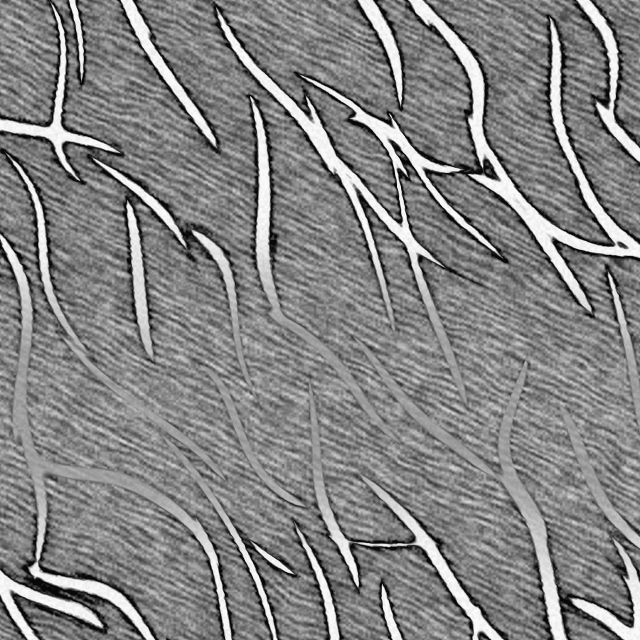
Give the GLSL for this texture, as a WebGL 1 fragment shader.

```glsl
precision highp float;
// Pale tapering veins with dark halos over fine slanted ripples, fading in a calm band.
uniform vec2 u_resolution;

const float VEIN_ANGLE = -1.04;              // main veins, steep
const float LINK_ANGLE = -0.58;              // linking veins, flatter
const vec2 VEIN_CELL = vec2(0.10, 0.29);     // spacing across and along
const vec2 LINK_CELL = vec2(0.17, 0.30);
const float VEIN_WIDTH = 0.0092;             // largest half width
const float VEIN_SHARE = 0.92;
const float LINK_SHARE = 0.55;
const float JOIN = 0.013;                    // softness of junctions
const float WARP = 0.085;
const float EDGE = 0.0019;
const float RIPPLE_ANGLE = -0.46;
const float RIPPLE_COUNT = 80.0;
const float RIPPLE_CONTRAST = 0.225;
const float GRAIN_CONTRAST = 0.2;
const float CALM_HEIGHT = 0.36;              // centre of the faint band
const float GROUND_CALM = 0.545;
const float GROUND_STRONG = 0.525;
const float VEIN_FAINT = 0.62;
const float VEIN_BRIGHT = 0.96;

float hash(vec2 p) {
  vec3 q = fract(vec3(p.xyx) * 0.1031);
  q += dot(q, q.yzx + 33.33);
  return fract((q.x + q.y) * q.z);
}

float noise(vec2 p) {
  vec2 i = floor(p);
  vec2 f = fract(p);
  f = f * f * f * (f * (f * 6.0 - 15.0) + 10.0);
  float low = mix(hash(i), hash(i + vec2(1.0, 0.0)), f.x);
  float high = mix(hash(i + vec2(0.0, 1.0)), hash(i + 1.0), f.x);
  return mix(low, high, f.y);
}

float smoothMin(float a, float b, float k) {
  float h = max(k - abs(a - b), 0.0) / k;
  return min(a, b) - h * h * k * 0.25;
}

// Coordinates as (across, along) a direction.
vec2 toFrame(vec2 p, float angle) {
  vec2 along = vec2(cos(angle), sin(angle));
  return vec2(dot(p, vec2(-along.y, along.x)), dot(p, along));
}

// Distance to one bent strand with pointed ends, centred on the origin.
float strand(vec2 q, vec2 id) {
  float halfLength = mix(0.12, 0.22, hash(id + 11.3));
  float tilt = 0.14 * (hash(id + 23.7) - 0.5);
  float bend = 0.056 * (hash(id + 37.1) - 0.5);
  float phase = 6.28 * hash(id + 41.9);
  float t = q.y / halfLength;
  float tc = clamp(t, -1.0, 1.0);
  float swing = 2.7 * tc + phase;
  float centre = tilt * tc + bend * sin(swing);
  float slope = (tilt + 2.7 * bend * cos(swing)) / halfLength;
  float side = (q.x - centre) * inversesqrt(1.0 + slope * slope);
  float lean = 1.0 + 0.6 * tc * (hash(id + 53.3) - 0.5);
  float width = VEIN_WIDTH * mix(0.65, 1.1, hash(id + 67.7)) * lean;
  width *= pow(max(1.0 - tc * tc, 0.0), 0.5);
  float tip = 0.0005 + 0.007 * pow(abs(tc), 14.0);
  return length(vec2(side, (t - tc) * halfLength)) - width + tip;
}

// Joined distance to strands scattered on a staggered grid.
float veinField(vec2 q, vec2 cell, float share, float seed) {
  vec2 home = floor(q / cell);
  float d = 1.0;
  for (int i = -2; i <= 2; i++) {
    for (int j = -1; j <= 1; j++) {
      vec2 id = home + vec2(float(i), float(j));
      vec2 key = id + seed;
      vec2 jitter = vec2(hash(key + 3.1), hash(key + 7.9)) - 0.5;
      float stagger = 0.5 * mod(id.x, 2.0) - 0.25;
      vec2 centre = (id + 0.5 + jitter * vec2(0.5, 0.3) + vec2(0.0, stagger)) * cell;
      float missing = step(share, hash(key + 79.3));
      d = smoothMin(d, strand(q - centre, key) + missing, JOIN);
    }
  }
  return d;
}

// Broken slanted ridges, roughly -1 to 1.
float ripples(vec2 p) {
  vec2 q = toFrame(p, RIPPLE_ANGLE);
  float phase = q.x * RIPPLE_COUNT + 1.3 * noise(q.yx * vec2(13.0, 18.0));
  phase += 0.45 * noise(q.yx * vec2(34.0, 40.0) + 17.0);
  float ridge = sin(6.2832 * phase) * mix(0.3, 1.0, noise(q.yx * vec2(22.0, 60.0) + 9.0));
  float streak = noise(q.yx * vec2(50.0, 190.0) + 31.0) - 0.5;
  return 0.62 * ridge + 1.0 * streak;
}

void main() {
  vec2 p = gl_FragCoord.xy / u_resolution.y;

  // Strength is low in the calm band and full above and below it.
  float away = abs(p.y - CALM_HEIGHT) + 0.13 * (noise(p * 4.5 + 60.0) - 0.5);
  float strength = smoothstep(0.06, 0.26, away);
  float ripple = ripples(p);
  float grain = noise(p * 260.0) - 0.5;

  // Veins and links, merged with slightly rough edges.
  vec2 bent = p + WARP * (vec2(noise(p * 4.0 + 5.0), noise(p * 4.0 + 45.0)) - 0.5) + 4.0;
  float d = veinField(toFrame(bent, VEIN_ANGLE), VEIN_CELL, VEIN_SHARE, 100.0);
  float links = veinField(toFrame(bent, LINK_ANGLE), LINK_CELL, LINK_SHARE, 300.0);
  d = smoothMin(d, links + 0.04 * (1.0 - strength), JOIN);
  d += 0.0012 * ripple + 0.0014 * grain;

  // Rippled ground, darkened beside the veins.
  float ground = mix(GROUND_CALM, GROUND_STRONG, strength);
  ground += RIPPLE_CONTRAST * ripple + GRAIN_CONTRAST * grain;
  float outside = max(d, 0.0);
  float rim = 1.0 - smoothstep(0.001, 0.0085, outside);
  ground -= mix(0.10, 0.46, strength) * rim;
  ground -= 0.10 * strength * exp(-outside / 0.022);

  // Vein bodies, greyer deep inside wide junctions.
  float body = mix(VEIN_FAINT, VEIN_BRIGHT, strength);
  body -= 0.26 * smoothstep(0.008, 0.015, -d) + 0.06 * (1.0 - strength) * ripple;
  body += 0.07 * grain;

  float shade = mix(ground, body, 1.0 - smoothstep(-EDGE, EDGE, d));
  gl_FragColor = vec4(vec3(clamp(shade, 0.03, 0.98)), 1.0);
}
```
